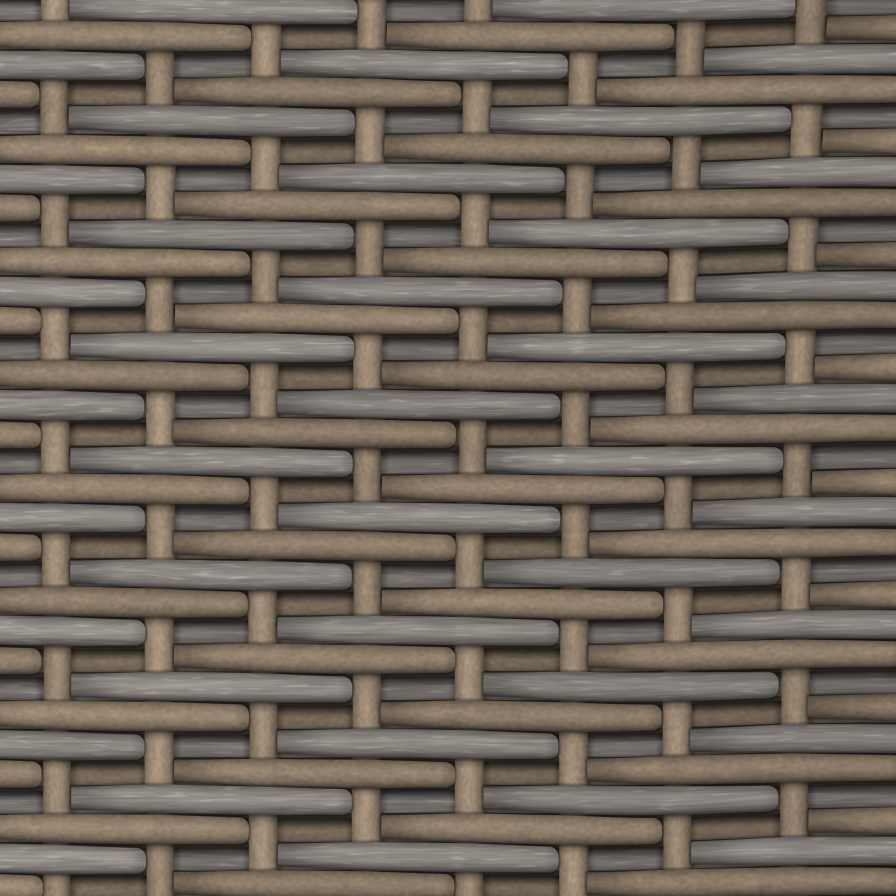
A WebGL 1 fragment shader for this texture:

```glsl
precision highp float;
uniform vec2 u_resolution;

vec2 hash2(vec2 c) {
  vec2 s = vec2(dot(c, vec2(127.1, 311.7)), dot(c, vec2(269.5, 183.3)));
  return fract(sin(s) * 43758.5) * 2.0 - 1.0;
}

// Gradient noise, roughly -0.7 to 0.7
float noise(vec2 q) {
  vec2 i = floor(q), f = fract(q);
  vec2 w = f * f * f * (f * (f * 6.0 - 15.0) + 10.0);
  float a = dot(hash2(i), f);
  float b = dot(hash2(i + vec2(1.0, 0.0)), f - vec2(1.0, 0.0));
  float c = dot(hash2(i + vec2(0.0, 1.0)), f - vec2(0.0, 1.0));
  float d = dot(hash2(i + 1.0), f - 1.0);
  return mix(mix(a, b, w.x), mix(c, d, w.x), w.y);
}

// Mottled tan cane, grain running along q.x
vec3 tanCane(vec2 q) {
  float mottle = 0.1 * noise(q * vec2(5.0, 2.5)) + 0.13 * noise(q * vec2(17.0, 7.0));
  return vec3(0.53, 0.465, 0.395) * (1.0 + mottle);
}

// Grey cane with long ridges and pale scuffs
vec3 greyCane(vec2 q) {
  float ridges = 0.14 * noise(q * vec2(0.8, 5.0)) + 0.17 * noise(q * vec2(2.5, 10.0));
  float scuff = smoothstep(0.12, 0.42, noise(q * vec2(4.0, 9.0) + 31.0));
  return vec3(0.52, 0.498, 0.48) * (1.0 + ridges) + 0.07 * scuff;
}

// Even rows are grey, odd rows are tan
vec3 caneColor(float row, vec2 q) {
  return mod(row, 2.0) < 0.5 ? greyCane(q) : tanCane(q);
}

// Brightness across a round cane with a soft sheen, n from -1 to 1
float roundShade(float n) {
  return 1.0 - 0.42 * min(abs(n * n * n), 1.2) + 0.1 * exp(-6.0 * n * n);
}

void main() {
  vec2 p = gl_FragCoord.xy / u_resolution;

  // Weave coordinates: u counts stakes from the left, v counts rows from the top
  float u = (p.x - mix(0.064, 0.0615, p.y)) / mix(0.1152, 0.1182, p.y * p.y);
  u -= 0.14 * smoothstep(0.77, 0.88, p.x) + 0.2 * smoothstep(0.9, 1.0, p.x);
  float v = (0.991 - p.y) / 0.0316 + 0.22 * smoothstep(0.65, 1.0, p.x);
  v += 0.06 * noise(p * vec2(5.0, 14.0));
  float rowBlur = 0.75 / (0.0316 * u_resolution.y);
  float stakeBlur = 0.75 / (0.117 * u_resolution.x);
  float nearRow = floor(v + 0.5);
  float stake = floor(u + 0.5);

  // Recessed canes passing behind the stakes
  float y = v - nearRow - 0.04;
  vec3 color = caneColor(nearRow, vec2(u, v)) * roundShade((y - 0.08) / 0.48);
  color *= 0.8 * mix(0.5, 1.0, smoothstep(-0.45, 0.02, y));
  color *= mix(0.7, 1.0, smoothstep(0.13, 0.22, abs(u - stake)));
  color = mix(color, vec3(0.18, 0.153, 0.133), smoothstep(0.41 - rowBlur, 0.41 + rowBlur, abs(y)));

  // Upright stakes, each visible part spanning two rows
  float span = stake + v - 1.0;
  float along = (mod(span, 4.0) - 1.5) / 2.0;
  vec2 partJitter = hash2(vec2(stake, floor(span / 4.0)));
  float across = (u - stake - 0.012 * partJitter.x) / (0.136 + 0.005 * partJitter.y);
  vec3 stakeColor = tanCane(vec2(v * 0.3, u * 4.0) + stake * 7.3);
  stakeColor *= roundShade(across * 0.95 + 0.08) * (1.02 + 0.05 * partJitter.y);
  stakeColor *= mix(0.7, 1.05, smoothstep(0.0, 0.22, along));
  float edge = stakeBlur / 0.136;
  color = mix(color, stakeColor, 1.0 - smoothstep(1.0 - edge, 1.0 + edge, abs(across)));

  // Raised canes, over two stakes and under two, shifting one stake per row
  for (int j = -1; j <= 1; j++) {
    float row = nearRow + float(j);
    float shifted = u + row + 0.5;
    float a = mod(shifted, 4.0) - 0.5;
    vec2 jitter = hash2(vec2(row, floor(shifted / 4.0) + 40.0));

    // Slightly sloping body, slim on the left and blunt on the right
    float yc = v - row - 0.06 * (a - 1.5) - 0.03 * jitter.x;
    float halfHeight = 0.41 + 0.1 * smoothstep(0.1, 1.1, a) - 0.05 * smoothstep(1.9, 2.85, a);
    float corner = a > 1.5 ? 0.34 : 0.06;
    vec2 e = abs(vec2((a - 1.493 - 0.008 * jitter.y) * 3.7, yc)) - vec2(5.03, halfHeight) + corner;
    float d = length(max(e, 0.0)) + min(max(e.x, e.y), 0.0) - corner;

    float n = clamp(yc / halfHeight, -1.0, 1.0);
    vec3 cane = caneColor(row, vec2(u, v) + jitter * 9.0);
    cane *= roundShade(n + 0.12) * (1.0 + 0.04 * jitter.y);
    cane *= mix(0.78, 1.0, smoothstep(0.1, 0.7, a));
    cane *= mix(0.85, 1.0, smoothstep(0.0, 0.15, 2.85 - a));

    // Contact shadow, then the cane itself
    color *= 1.0 - 0.3 * smoothstep(0.13, 0.0, d);
    color = mix(color, cane, 1.0 - smoothstep(-rowBlur, rowBlur, d));
  }

  // Light falls off gently toward the right
  color *= 1.03 - 0.08 * p.x;
  gl_FragColor = vec4(color, 1.0);
}
```
